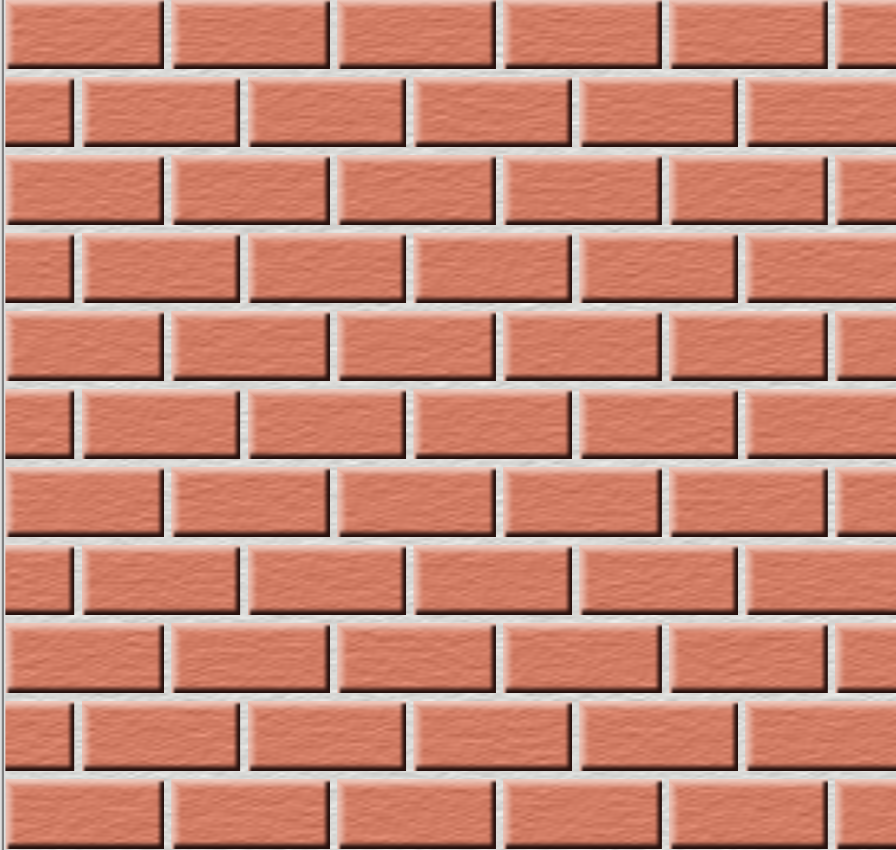
This texture is drawn by a Shadertoy shader. Its source:

```glsl
float hash(vec2 p) {
    return fract(sin(dot(p, vec2(127.1, 311.7))) * 43758.5453);
}

float noise(vec2 p) {
    vec2 i = floor(p), f = fract(p);
    f = f * f * (3.0 - 2.0 * f);
    return mix(mix(hash(i), hash(i + vec2(1, 0)), f.x),
               mix(hash(i + vec2(0, 1)), hash(i + vec2(1, 1)), f.x), f.y);
}

// Wrinkled height field, stretched along the courses
float wrinkles(vec2 p) {
    return 0.6 * noise(p * vec2(58.0, 150.0)) + 0.4 * noise(p * vec2(130.0, 290.0) + 37.0);
}

void mainImage(out vec4 fragColor, in vec2 fragCoord) {
    vec2 p = fragCoord / iResolution.y;
    float px = 1.0 / iResolution.y;

    // Running bond: every other course is shifted
    vec2 pitch = vec2(0.1952, 0.09177);
    vec2 brickSize = vec2(0.1866, 0.0825);
    vec2 q = p - vec2(0.0064, 0.001);
    float course = floor(q.y / pitch.y);
    q.x -= 0.0896 * mod(course, 2.0);
    vec2 lower = mod(q, pitch);
    vec2 upper = brickSize - lower;

    // Signed distance to the brick edge, positive inside
    vec2 inset = min(lower, upper);
    float brickMask = smoothstep(-0.5 * px, 0.5 * px, min(inset.x, inset.y));

    // Embossed grain lit from the upper left
    float relief = wrinkles(p) - wrinkles(p + vec2(-0.0012, 0.0028));

    // Bevel: pale top and left, dark bottom and right
    float topLight = 1.0 - smoothstep(0.0, 0.0135, upper.y);
    float leftLight = 1.0 - smoothstep(0.0, 0.0135, lower.x);
    float bottomShade = 1.0 - smoothstep(0.001, 0.0105, lower.y);
    float rightShade = 1.0 - smoothstep(0.0005, 0.0095, upper.x);
    bottomShade *= smoothstep(0.0, 0.006, lower.x);
    rightShade *= smoothstep(0.0, 0.006, upper.y);
    float light = max(topLight, 0.85 * leftLight);
    float shade = 1.0 - (1.0 - bottomShade) * (1.0 - rightShade);

    vec3 brick = vec3(0.82, 0.485, 0.39) + 0.16 * relief;
    brick = mix(brick, vec3(0.95, 0.83, 0.79), 0.85 * light);
    brick = mix(brick, vec3(0.13, 0.05, 0.04), 0.97 * shade);

    vec3 mortar = vec3(0.85, 0.85, 0.84) + 0.18 * relief;
    vec3 color = mix(mortar, brick, brickMask);

    // Pale strip with a grey line down the left side
    float strip = 1.0 - smoothstep(-0.5 * px, 0.5 * px, p.x - 0.0064);
    float line = 1.0 - smoothstep(-0.5 * px, 0.5 * px, abs(p.x - 0.0034) - 0.0014);
    color = mix(color, mix(vec3(0.87), vec3(0.5), line), strip);

    fragColor = vec4(clamp(color, 0.0, 1.0), 1.0);
}
```
